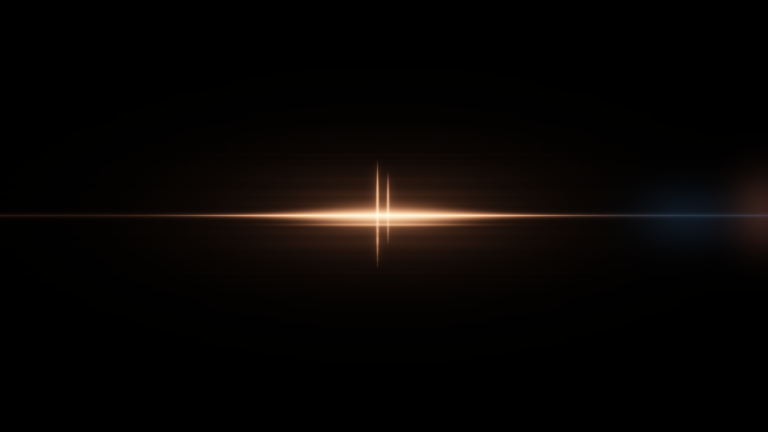
This background is drawn by a Shadertoy shader. Its source:

```glsl
const vec3 EMBER = vec3(1.0, 0.55, 0.35);
const vec3 ROSE = vec3(0.24, 0.13, 0.105);
const vec3 STEEL = vec3(0.045, 0.085, 0.13);
const float HORIZON = 0.001;

float hash(float n) {
    return fract(sin(n * 127.1) * 43758.5453);
}

float gauss(float d, float width) {
    float t = d / width;
    return exp(-t * t);
}

float softEllipse(vec2 p, vec2 radius) {
    return exp(-length(p / radius));
}

// Smooth horizontal rows of random strength
float rowNoise(float y, float pitch) {
    float row = y / pitch;
    float f = fract(row);
    return mix(hash(floor(row)), hash(floor(row) + 1.0), f * f * (3.0 - 2.0 * f));
}

// Bright bar, thick in the middle and tapering to both sides
float streak(vec2 p, float reach) {
    float thickness = 0.0022 + 0.0058 * gauss(p.x, 0.2);
    return 5.5 * gauss(p.x, reach) * exp(-abs(p.y) / thickness);
}

// Thin vertical needle rising from y = 0, flared at its base
float needle(vec2 p, float height) {
    float t = max(p.y, 0.0) / height;
    float width = mix(0.0034, 0.0015, clamp(t, 0.0, 1.0));
    float fade = 1.0 - smoothstep(0.35, 1.05, t);
    float aura = 0.22 * exp(-abs(p.x) / 0.009);
    return fade * (gauss(p.x, width) + aura) * step(0.0, p.y);
}

float needlePair(vec2 p, float tall, float small, float balance) {
    return needle(p - vec2(-0.015, 0.0), tall)
         + balance * needle(p - vec2(0.0093, 0.0), small);
}

void mainImage(out vec4 fragColor, in vec2 fragCoord) {
    vec2 p = (fragCoord - 0.5 * iResolution.xy) / iResolution.y;
    p.y -= HORIZON;
    float edge = 0.5 * iResolution.x / iResolution.y;

    // Warm halo with faint horizontal rows
    float rows = 0.82 + 0.36 * rowNoise(p.y, 0.007);
    float halo = 0.6 * softEllipse(p, vec2(0.17, 0.055)) * rows;
    halo += 0.035 * softEllipse(p, vec2(0.22, 0.13));

    // Main streak and its long dim tail
    float energy = halo + streak(p, 0.28);
    float tail = exp(-abs(p.y) / 0.0035);
    energy += 0.16 * tail * (1.0 - smoothstep(0.2, 1.0, p.x));

    // Mirrored line and the warm gap above it
    float below = p.y + 0.021;
    energy += 1.0 * gauss(below, 0.0032) * gauss(p.x, 0.15);
    energy += 0.45 * gauss(p.y + 0.012, 0.012) * gauss(p.x, 0.12);

    // Needles above, broken reflections below
    float ripple = 0.65 + 0.5 * rowNoise(p.y, 0.006);
    energy += 1.7 * needlePair(p, 0.13, 0.105, 0.8);
    energy += 1.1 * ripple * needlePair(vec2(p.x, -p.y), 0.126, 0.072, 0.6);

    vec3 light = EMBER * energy;

    // Cool glow and warm flare toward the right side
    vec2 cool = p - vec2(edge - 0.19, -0.002);
    light += STEEL * gauss(length(cool / vec2(1.3, 0.8)), 0.085);
    light += STEEL * 1.4 * tail * smoothstep(0.35, 0.65, p.x);
    vec2 flare = p - vec2(edge, 0.008);
    light += ROSE * gauss(length(flare), 0.085);

    // Film-like rolloff
    vec3 color = 1.0 - exp(-light);
    fragColor = vec4(color, 1.0);
}
```
